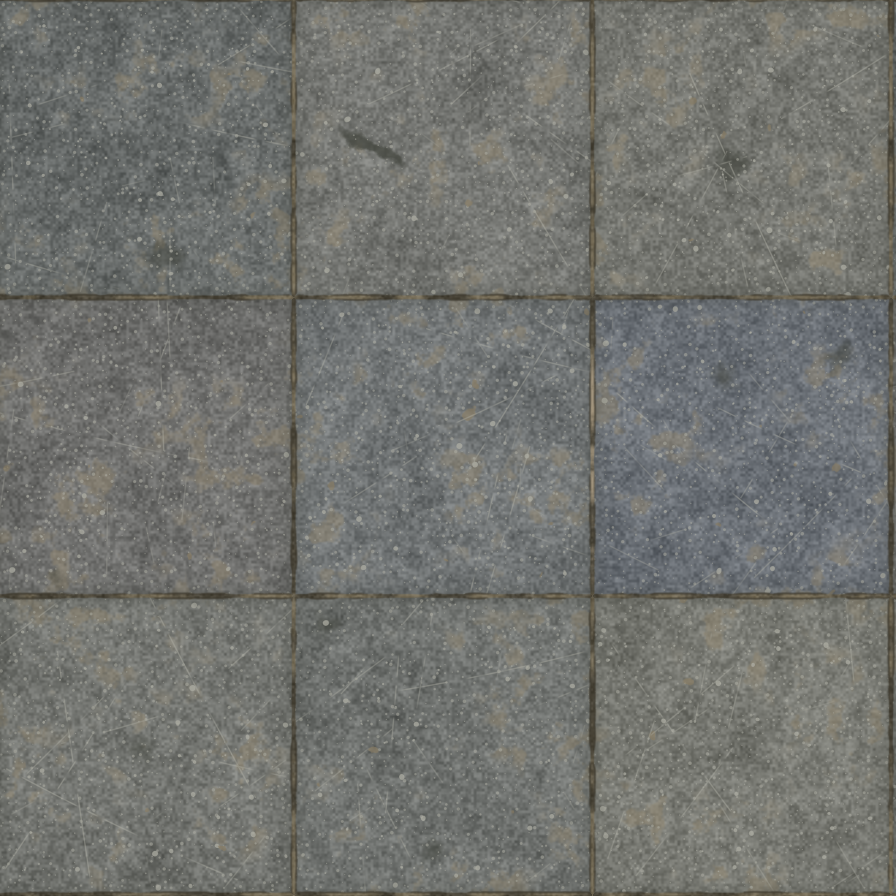
Reproduce this texture procedurally as a WebGL 2 fragment shader.

```glsl
#version 300 es
precision highp float;
// Worn blue-grey stone paving: three by three square slabs with narrow earthy joints.
uniform vec2 u_resolution;
out vec4 outColor;

const float TILES = 3.0;
const vec2 JOINT_ORIGIN = vec2(-0.0055, 0.0015);
const float JOINT_HALF = 0.0024;
const float JOINT_WOBBLE = 0.0022;
const float GRAIN = 0.20;
const float MOTTLE = 0.25;
const int SCRATCHES = 16;
const vec3 PALE_FLECK = vec3(0.68, 0.68, 0.64);
const vec3 OCHRE = vec3(0.54, 0.49, 0.39);
const vec3 DAMP = vec3(0.25, 0.26, 0.23);
const vec3 SOIL = vec3(0.27, 0.25, 0.20);
const vec3 MORTAR = vec3(0.47, 0.43, 0.34);
const vec3 FRESH_MORTAR = vec3(0.66, 0.60, 0.50);
// Slab tints, rows from the bottom up
const vec3 TINTS[9] = vec3[9](
  vec3(0.455, 0.462, 0.445), vec3(0.445, 0.456, 0.445), vec3(0.476, 0.480, 0.454),
  vec3(0.437, 0.438, 0.430), vec3(0.445, 0.460, 0.463), vec3(0.422, 0.443, 0.468),
  vec3(0.410, 0.425, 0.420), vec3(0.463, 0.468, 0.453), vec3(0.463, 0.467, 0.445));

vec2 hash2(vec2 p) {
  vec3 q = fract(p.xyx * vec3(0.1031, 0.1030, 0.0973));
  q += dot(q, q.yzx + 33.33);
  return fract((q.xx + q.yz) * q.zy);
}

float valueNoise(vec2 p) {
  vec2 i = floor(p), f = fract(p);
  f = f * f * (3.0 - 2.0 * f);
  float low = mix(hash2(i).x, hash2(i + vec2(1, 0)).x, f.x);
  float high = mix(hash2(i + vec2(0, 1)).x, hash2(i + 1.0).x, f.x);
  return mix(low, high, f.y);
}

float layeredNoise(vec2 p) {
  float sum = 0.0, amp = 0.5;
  for (int i = 0; i < 5; i++) {
    sum += amp * valueNoise(p);
    p = mat2(1.6, 1.2, -1.2, 1.6) * p + 7.3;
    amp *= 0.5;
  }
  return sum / 0.969;
}

// Cellular flecks: one jittered spot per cell, mostly tiny, a few large
float flecks(vec2 p, float cells, float density, float radius, float soft) {
  vec2 q = p * cells, id = floor(q);
  float cover = 0.0, blur = cells * soft;
  for (int y = -1; y <= 1; y++) for (int x = -1; x <= 1; x++) {
    vec2 c = id + vec2(x, y), h = hash2(c + cells);
    float size = radius * (0.25 + 0.75 * h.y * h.y);
    float d = length(q - c - 0.2 - 0.6 * hash2(c + 51.7));
    cover = max(cover, step(h.x, density) * (1.0 - smoothstep(size - blur, size + blur, d)));
  }
  return cover;
}

// Fine, slightly bowed hairlines inside one slab
float scratches(vec2 f, vec2 id, float px) {
  float cover = 0.0;
  for (int i = 0; i < SCRATCHES; i++) {
    vec2 seed = id * 17.0 + float(i) * 3.7;
    vec2 a = hash2(seed), h = hash2(seed + 91.0);
    float angle = 1.57 + (h.x - 0.5) * 2.8, reach = 0.04 + 0.42 * h.y * h.y;
    vec2 dir = vec2(cos(angle), sin(angle)), v = f - a;
    float along = dot(v, dir), side = dot(v, vec2(-dir.y, dir.x));
    side += 0.15 * (h.x - 0.5) * along * along;
    float d = length(vec2(max(abs(along) - reach, 0.0), side));
    float broken = smoothstep(0.25, 0.65, valueNoise(vec2(along * 28.0, float(i))));
    cover = max(cover, (1.0 - smoothstep(0.0, 0.0012 + px, d)) * broken * (0.35 + 0.5 * h.y));
  }
  return cover;
}

void main() {
  vec2 p = gl_FragCoord.xy / u_resolution;
  float px = 1.0 / min(u_resolution.x, u_resolution.y);
  vec2 grid = (p - JOINT_ORIGIN) * TILES;
  vec2 id = mod(floor(grid), TILES), f = fract(grid);
  vec2 toEdge = (0.5 - abs(f - 0.5)) / TILES;
  float edge = min(toEdge.x, toEdge.y);
  float cloud = layeredNoise(p * 11.0 + id * 5.0), rough = layeredNoise(p * 45.0 + 20.0);

  // Slab body: tint, clouds, fine mineral grain
  vec3 color = TINTS[int(id.y) * 3 + int(id.x)];
  float grain = 0.65 * valueNoise(p * 330.0) + 0.35 * valueNoise(p * 170.0 + 9.0) - 0.5;
  color += MOTTLE * (0.45 * (cloud - 0.5) + 0.55 * (rough - 0.5)) + GRAIN * grain;

  // Ochre bloom and dark damp blotches
  float bloom = smoothstep(0.56, 0.72, rough) * smoothstep(0.40, 0.65, cloud);
  color = mix(color, OCHRE, 0.45 * bloom);
  vec2 warped = p + 0.035 * (vec2(rough, layeredNoise(p * 40.0 + 70.0)) - 0.5);
  color = mix(color, DAMP, 0.5 * flecks(warped, 9.0, 0.12, 0.22, 0.008));
  vec2 streak = mat2(0.9, 0.42, -0.42, 0.9) * (warped - vec2(0.415, 0.832));
  color = mix(color, DAMP, 0.7 * (1.0 - smoothstep(0.5, 1.1, length(streak / vec2(0.045, 0.011)))));

  // Pale flecks, ochre chips, scratches
  color = mix(color, PALE_FLECK, 0.55 * flecks(p, 150.0, 0.35, 0.30, px * 0.7));
  color = mix(color, PALE_FLECK, 0.75 * flecks(p + 0.004 * rough, 48.0, 0.22, 0.16, px * 0.7));
  color = mix(color, OCHRE, 0.65 * flecks(p + 0.02 * rough, 25.0, 0.08, 0.14, px));
  color = mix(color, PALE_FLECK, 0.55 * scratches(f, id, px * TILES));

  // Grime along the slab rims
  float grime = exp(-edge / 0.010) * (0.15 + 0.5 * cloud);
  color = mix(color, DAMP, grime * 0.65);

  // Uneven joints with soil, mortar and one freshly filled stretch
  float upright = step(toEdge.x, toEdge.y);
  float run = mix(p.x, p.y, upright);
  float wear = layeredNoise(vec2(run * 35.0, dot(id, vec2(3.0, 7.0)) * 0.01 + upright * 9.0));
  float width = JOINT_HALF + JOINT_WOBBLE * (rough - 0.5);
  float joint = 1.0 - smoothstep(width - px, width + px, edge);
  vec3 fill = mix(SOIL, MORTAR, smoothstep(0.28, 0.68, wear)) + 0.16 * grain;
  float fresh = upright * (1.0 - smoothstep(0.01, 0.02, abs(p.x - 0.661)))
    * smoothstep(0.34, 0.37, p.y) * (1.0 - smoothstep(0.57, 0.62, p.y));
  fill = mix(fill, FRESH_MORTAR, fresh * smoothstep(0.25, 0.55, wear));
  float crack = 1.0 - smoothstep(0.0, 0.0012 + px, abs(edge - width));
  color = mix(color, fill, joint * 0.9);
  color = mix(color, SOIL * 0.85, crack * 0.6 * smoothstep(0.35, 0.6, rough));
  outColor = vec4(clamp(color, 0.0, 1.0), 1.0);
}
```
